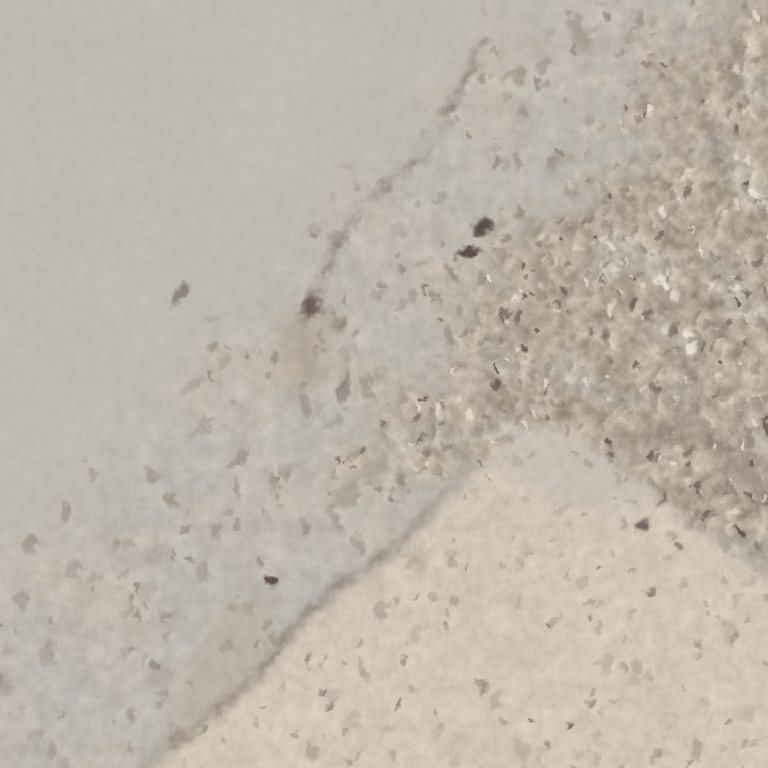
Write a Shadertoy shader that draws this texture.

```glsl
// Weathered plaster: smooth grey wash, a gritty brown seam and a cream slab, all flecked with stone.
#define WASH vec3(0.752, 0.733, 0.699)
#define HAZE vec3(0.742, 0.722, 0.692)
#define CREAM vec3(0.824, 0.776, 0.714)
#define GRIT vec3(0.712, 0.664, 0.602)
#define SHADE vec3(0.530, 0.480, 0.435)
#define DARK vec3(0.300, 0.245, 0.220)
#define GLINT vec3(0.940, 0.905, 0.850)
#define WARP 0.012
#define RAGGED 0.014
#define GRAIN 0.026
#define MOTTLE 0.20

vec2 hash2(vec2 p) {
    vec3 q = fract(p.xyx * vec3(0.1031, 0.1030, 0.0973));
    q += dot(q, q.yzx + 33.33);
    return fract((q.xx + q.yz) * q.zy);
}

// Gradient noise, roughly -0.7 to 0.7
float corner(vec2 cell, vec2 f, vec2 o) {
    float a = 6.2832 * hash2(cell + o + 71.0).x;
    return dot(vec2(cos(a), sin(a)), f - o);
}
float noise(vec2 p) {
    vec2 c = floor(p), f = p - c, e = vec2(1, 0);
    vec2 u = f * f * f * (f * (f * 6.0 - 15.0) + 10.0);
    return mix(mix(corner(c, f, e.yy), corner(c, f, e.xy), u.x),
               mix(corner(c, f, e.yx), corner(c, f, e.xx), u.x), u.y);
}
float fbm(vec2 p) {
    float sum = 0.0, amp = 0.6;
    for (int i = 0; i < 4; i++) {
        sum += amp * noise(p);
        p = mat2(1.6, 1.2, -1.2, 1.6) * p + 9.7;
        amp *= 0.5;
    }
    return sum;
}

// Soft ellipse, tilted by angle
float blob(vec2 p, vec2 radii, float angle) {
    float c = cos(angle), s = sin(angle);
    return 1.0 - smoothstep(0.4, 1.2, length(mat2(c, -s, s, c) * p / radii));
}
// Soft stroke from a to b
float stroke(vec2 p, vec2 a, vec2 b, float width) {
    vec2 d = b - a;
    float t = clamp(dot(p - a, d) / dot(d, d), 0.0, 1.0);
    return 1.0 - smoothstep(0.0, width, length(p - a - d * t));
}
// Scattered upright flecks, one candidate per cell
float flecks(vec2 p, float freq, float density, float seed) {
    vec2 g = p * freq, c = floor(g);
    float sum = 0.0;
    for (int k = 0; k < 9; k++) {
        vec2 id = c + vec2(k % 3 - 1, k / 3 - 1);
        vec2 pos = hash2(id + seed), kind = hash2(id + seed + 37.0);
        vec2 radii = (0.20 + 0.26 * pos.y * kind.y) * vec2(0.9, 1.0 + 0.7 * kind.y);
        float present = smoothstep(0.0, 0.12, density - kind.x);
        sum = max(sum, present * (0.45 + 0.55 * pos.x) * blob(g - id - pos, radii, 1.6 * (pos.x - 0.7)));
    }
    return sum;
}

void mainImage(out vec4 fragColor, in vec2 fragCoord) {
    vec2 uv = fragCoord / iResolution.xy;
    float broad = fbm(uv * 7.0), mid = fbm(uv * 24.0 + 5.0), fine = fbm(uv * 62.0 + 11.0);
    vec2 p = uv + WARP * vec2(mid, fbm(uv * 24.0 + 31.0));
    vec2 q = p + RAGGED * vec2(fine, fbm(uv * 58.0 + 43.0));
    // Region masks
    float rise = 0.91 * (p.x - 0.20), fall = 0.448 - 0.74 * (p.x - 0.73);
    float h = clamp(0.5 + (fall - rise) / 0.16, 0.0, 1.0);
    float edge = q.y - p.y + p.y - mix(fall, rise, h) + 0.08 * h * (1.0 - h) + 0.03 * broad;
    float slab = 1.0 - smoothstep(-0.022, 0.014, edge);
    float worn = smoothstep(-0.08, 0.12, p.x - 0.92 * p.y + 0.25 + 0.10 * broad);
    float seam = smoothstep(-0.07, 0.10, p.x - 0.51 - 0.70 * (p.y - 0.45) + 0.16 * broad + 0.14 * mid);
    seam *= smoothstep(0.33, 0.42, p.y + 0.5 * max(p.x - 0.70, 0.0) + 0.06 * mid);
    float grit = seam * (1.0 - slab), haze = worn * (1.0 - grit) * (1.0 - slab);
    // Base coats
    vec3 warm = vec3(0.022, 0.008, -0.010);
    vec3 col = WASH + 0.02 * broad + warm * smoothstep(0.35, 0.0, uv.y);
    col = mix(col, HAZE + 0.09 * mid + 0.05 * fine + warm * (0.2 + 2.5 * broad), 0.8 * haze);
    float patches = smoothstep(0.05, 0.40, noise(uv * 13.0 + 3.0)) * 0.6;
    col = mix(col, mix(GRIT, HAZE, patches) + MOTTLE * mid + 0.17 * fine, grit);
    col = mix(col, CREAM + 0.03 * broad + 0.05 * mid + 0.05 * fine, slab);
    col = mix(col, WASH, 0.6 * slab * blob(p - vec2(0.75, 0.39), vec2(0.11, 0.06), -0.35));
    col = mix(col, GRIT + 0.12 * mid, 0.75 * blob(p - vec2(0.395, 0.55), vec2(0.05, 0.075), -0.2));
    col = mix(col, GRIT, 0.5 * haze * blob(p - vec2(0.29, 0.13), vec2(0.05, 0.14), -0.5));
    // Cracks and seams
    float lip = (edge - 0.008) / 0.013;
    float crack = exp(-lip * lip) * smoothstep(0.66, 0.50, p.x) * (0.42 + 1.1 * mid + 0.4 * fine);
    float trail = max(stroke(q, vec2(0.63, 0.94), vec2(0.55, 0.80), 0.016),
                  max(stroke(q, vec2(0.55, 0.80), vec2(0.46, 0.72), 0.016),
                      stroke(q, vec2(0.46, 0.72), vec2(0.40, 0.59), 0.015)));
    crack = max(crack, trail * smoothstep(-0.25, 0.35, mid) * 0.8);
    float arc = max(stroke(q, vec2(0.81, 0.43), vec2(0.91, 0.445), 0.022),
                    stroke(q, vec2(0.91, 0.445), vec2(1.0, 0.355), 0.022));
    col = mix(col, SHADE, clamp(max(crack, arc * (0.4 + mid)), 0.0, 1.0));
    // Scattered flecks: stains, pebbles, chips, glints
    float clump = clamp(0.9 + 1.6 * broad + 0.8 * mid, 0.2, 1.8);
    float stains = flecks(q, 25.0, clump * (0.46 * haze + 0.45 * grit + 0.20 * slab), 3.0);
    float pebbles = flecks(q, 44.0, clump * (0.24 * haze + 0.55 * grit + 0.28 * slab), 101.0);
    float chips = flecks(q, 54.0, 0.01 + clump * (0.05 * haze + 0.22 * grit + 0.08 * slab), 211.0);
    float glints = flecks(q, 60.0, clump * 0.21 * grit + 0.02 * haze, 307.0);
    col = mix(col, SHADE, stains * mix(0.46, 0.26, slab));
    col = mix(col, SHADE, pebbles * mix(0.58, 0.42, slab));
    col = mix(col, DARK, chips * (0.35 + 0.35 * max(grit, slab)));
    col = mix(col, GLINT, glints * 0.85);
    // Larger embedded stones
    float stone = blob(q - vec2(0.630, 0.705), vec2(0.017, 0.013), 0.4);
    stone = max(stone, blob(q - vec2(0.608, 0.672), vec2(0.020, 0.009), 0.2));
    stone = max(stone, blob(q - vec2(0.407, 0.601), vec2(0.014, 0.015), 0.0) * 0.75);
    stone = max(stone, blob(q - vec2(0.234, 0.618), vec2(0.011, 0.019), -0.5) * 0.5);
    stone = max(stone, blob(q - vec2(0.449, 0.495), vec2(0.009, 0.032), 0.0) * 0.4);
    stone = max(stone, blob(q - vec2(0.837, 0.314), vec2(0.010, 0.011), 0.0) * 0.8);
    stone = max(stone, blob(q - vec2(0.353, 0.242), vec2(0.008, 0.010), 0.0));
    col = mix(col, DARK, stone * 0.85);
    col += GRAIN * (fine + 0.5 * noise(uv * 170.0));
    fragColor = vec4(clamp(col, 0.0, 1.0), 1.0);
}
```
